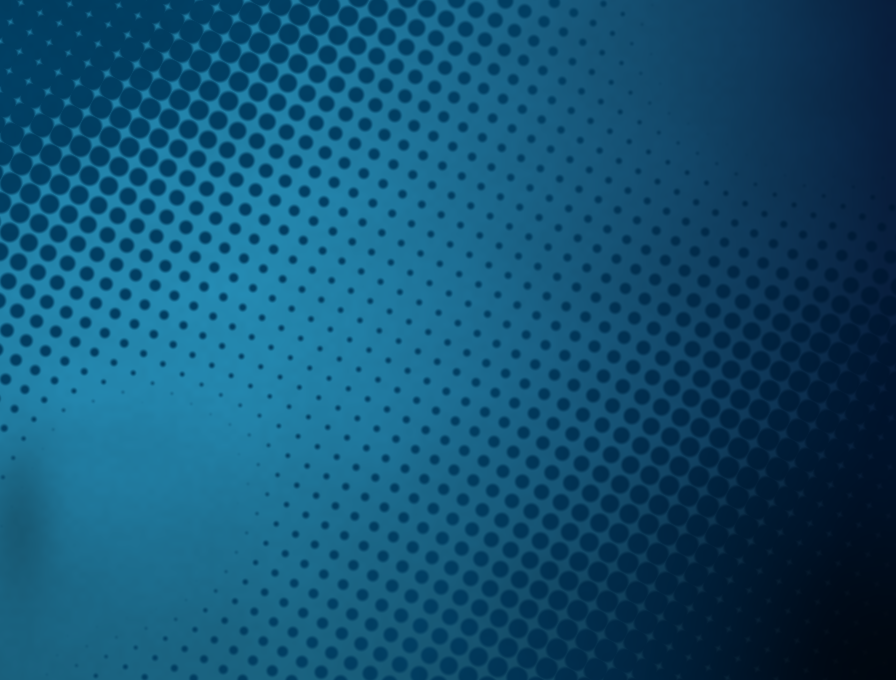
A WebGL 2 fragment shader for this background:

```glsl
#version 300 es
precision highp float;
// Blue halftone backdrop: a tilted square grid of dots whose radius follows
// two diagonal ramps, swelling until they merge in opposite corners, over a
// glow that fades to navy on the right. Units: canvas height = 1.

uniform vec2 u_resolution;
out vec4 outColor;

// Dot grid
const float PITCH = 0.0322;
const float TILT = 0.4906;
const vec2 GRID_ANCHOR = vec2(0.6885, 0.5533);
const float DOT_SOFTNESS = 0.10;
const float MAX_RADIUS = 0.635;

// Zones without dots
const vec2 CLEAR_TOP = vec2(1.237, 1.0);
const vec2 CLEAR_LOW = vec2(0.19, 0.26);

// Colours
const vec3 PAPER_BRIGHT = vec3(0.13, 0.50, 0.65);
const vec3 PAPER_DEEP = vec3(0.03, 0.12, 0.24);
const vec3 INK_TEAL = vec3(0.005, 0.245, 0.385);
const vec3 INK_NAVY = vec3(0.0, 0.08, 0.18);
const vec3 GLOW = vec3(0.01, 0.035, 0.04);
const float GRAIN = 0.035;

float hash(vec2 p) {
  return fract(sin(dot(p, vec2(127.1, 311.7))) * 43758.5453);
}

float noise(vec2 p) {
  vec2 i = floor(p), f = fract(p);
  f = f * f * (3.0 - 2.0 * f);
  return mix(mix(hash(i), hash(i + vec2(1, 0)), f.x),
             mix(hash(i + vec2(0, 1)), hash(i + vec2(1, 1)), f.x), f.y);
}

float bump(vec2 offset, vec2 size) {
  vec2 q = offset / size;
  return exp(-dot(q, q));
}

float smoothMax(float a, float b, float k) {
  float h = max(k - abs(a - b), 0.0) / k;
  return max(a, b) + 0.25 * k * h * h;
}

// Dot radius as a fraction of the grid pitch
float dotRadius(vec2 p) {
  float upper = 0.5 - 1.05 * (dot(p - vec2(0, 1), vec2(0.508, -0.861)) - 0.244);
  float lower = 0.24 + dot(p - vec2(0.682, 0.3385), vec2(0.64, -0.582));
  float r = min(smoothMax(upper, lower, 0.3), MAX_RADIUS);
  r *= smoothstep(0.19, 0.515, distance(p, CLEAR_TOP));
  return r * smoothstep(0.086, 0.26, distance(p, CLEAR_LOW));
}

float halftone(vec2 p) {
  float c = cos(TILT), s = sin(TILT);
  vec2 v = (p - GRID_ANCHOR) / PITCH;
  vec2 cell = fract(vec2(c * v.x - s * v.y, s * v.x + c * v.y) + 0.5) - 0.5;
  float r = dotRadius(p);
  float soft = max(DOT_SOFTNESS, 0.75 / (PITCH * u_resolution.y));
  float ink = 1.0 - smoothstep(r - soft, r + soft, length(cell));
  return ink * smoothstep(0.02, 0.10, r);
}

vec3 paper(vec2 p) {
  float fade = pow(clamp((p.x - 0.395) / 0.91, 0.0, 1.0), 1.3);
  vec3 color = mix(PAPER_BRIGHT, PAPER_DEEP, fade);
  color += GLOW * bump(p - vec2(0.33, 0.56), vec2(0.35, 0.22));
  color *= 1.0 - 0.22 * (1.0 - smoothstep(0.0, 0.45, p.y));
  return color * (1.0 - 0.2 * bump(p - vec2(0.03, 0.24), vec2(0.05, 0.12)));
}

void main() {
  vec2 p = gl_FragCoord.xy / u_resolution.y;
  float aspect = u_resolution.x / u_resolution.y;

  // Ink darkens towards the lower right
  float depth = clamp((p.x - 0.25 * p.y - 0.6) / 0.6, 0.0, 1.0);
  vec3 ink = mix(INK_TEAL, INK_NAVY, depth);
  vec3 color = mix(paper(p), ink, halftone(p));

  // Corner shadow and soft mottled grain
  color *= 1.0 - 0.65 * bump(p - vec2(aspect, 0.0), vec2(0.24));
  float mottle = 0.6 * noise(p * vec2(9.0, 14.0)) + 0.4 * noise(p * 90.0);
  color *= 1.0 + GRAIN * (2.0 * mottle - 1.0);
  outColor = vec4(color, 1.0);
}
```
